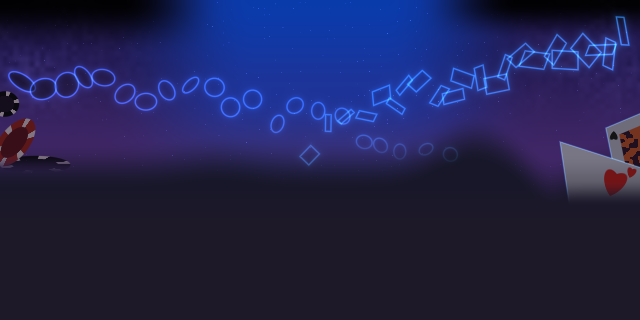
Give the GLSL for this background, as a Shadertoy shader.

```glsl
// Night sky with a blue spotlight, violet haze and a dark lower floor.
// Neon rings and neon quads are scattered by hash along two curves that meet
// in the middle; gaming chips (left) and playing cards (right) frame the scene.

float hash(float n) { return fract(sin(n * 127.1 + 3.7) * 4375.85); }
float hash2(vec2 p) { return hash(dot(p, vec2(1.37, 7.91))); }

float noise(vec2 p) {
    vec2 i = floor(p), f = fract(p);
    f *= f * (3.0 - 2.0 * f);
    return mix(mix(hash2(i), hash2(i + vec2(1, 0)), f.x),
               mix(hash2(i + vec2(0, 1)), hash2(i + 1.0), f.x), f.y);
}

mat2 rotate(float a) { return mat2(cos(a), -sin(a), sin(a), cos(a)); }
float bump(float x, float center, float width) {
    x = (x - center) / width;
    return exp(-x * x);
}

float ellipse(vec2 q, vec2 r) {
    q += 1e-5;
    float k = length(q / r);
    return k * (k - 1.0) / length(q / (r * r));
}

float box(vec2 q, vec2 r) {
    q = abs(q) - r;
    return length(max(q, 0.0)) + min(max(q.x, q.y), 0.0);
}

float heart(vec2 q) { return length(vec2(q.x, q.y - 0.7 * abs(q.x))) - 1.0; }

float fill(float d) { return smoothstep(0.75, -0.75, d * iResolution.y); }

// Thin bright line with a soft halo
float neon(float d) {
    d = abs(d);
    return 0.7 * fill(d - 0.0022) + 0.28 * exp(-d * 130.0);
}

// Chip seen at an angle: striped rim around a dark face
vec3 chip(vec3 col, vec2 q, vec2 r, vec3 rim, vec3 face) {
    float k = length(q / r);
    float stripe = smoothstep(0.5, 0.7, sin(6.0 * atan(q.y / r.y, q.x / r.x)));
    vec3 paint = mix(rim, vec3(0.5, 0.46, 0.5), stripe);
    paint = mix(face, paint, smoothstep(0.62, 0.68, k));
    return mix(col, paint, fill(ellipse(q, r)));
}

void mainImage(out vec4 fragColor, in vec2 fragCoord) {
    vec2 p = fragCoord / iResolution.y;
    p.x += 1.0 - 0.5 * iResolution.x / iResolution.y;

    // Sky: violet sides, blue center, black upper corners
    vec3 violet = mix(vec3(0.25, 0.15, 0.40), vec3(0.13, 0.095, 0.31), smoothstep(0.5, 0.85, p.y));
    vec3 blue = mix(vec3(0.22, 0.19, 0.48), vec3(0.12, 0.20, 0.59), smoothstep(0.5, 0.7, p.y));
    blue = mix(blue, vec3(0.04, 0.23, 0.67), smoothstep(0.68, 1.0, p.y));
    float side = abs(p.x - 1.0);
    vec3 sky = mix(blue, violet, smoothstep(0.2, 0.7, side));
    float cornerStart = p.x < 1.0 ? 0.82 : 0.87;
    float corner = smoothstep(cornerStart, 0.99, p.y) * smoothstep(0.3, 0.62, side);
    sky *= 1.0 - 0.96 * corner;

    // Dust and specks, denser toward the sides
    float dust = noise(p * 9.0) * noise(p * 60.0) * smoothstep(0.4, 1.0, side);
    sky += vec3(0.10, 0.09, 0.15) * dust * bump(p.y, 0.8, 0.13);
    vec2 cell = floor(p * 55.0);
    vec2 speck = fract(p * 55.0) - 0.25 - 0.5 * vec2(hash2(cell), hash2(cell + 9.0));
    float lit = step(0.87, hash2(cell + 31.0)) * (0.3 + 0.7 * hash2(cell + 5.0));
    sky += vec3(0.15, 0.19, 0.30) * lit * smoothstep(0.12, 0.03, length(speck)) * (1.0 - corner);

    // Soft uneven edge where the sky sinks into the floor
    float edge = 0.475 + 0.085 * bump(p.x, 1.48, 0.15) - 0.06 * bump(p.x, 1.72, 0.09)
               + 0.02 * bump(p.x, 0.68, 0.15);
    float skyMask = smoothstep(edge - 0.07, edge + 0.09, p.y);
    vec3 ground = mix(vec3(0.117, 0.098, 0.16), vec3(0.09, 0.09, 0.16), smoothstep(0.25, 0.47, p.y));
    vec3 col = mix(ground, sky, skyMask);
    float lineFade = smoothstep(0.42, 0.64, p.y);

    // Rings drifting down from the left, shrinking as they go
    for (int i = 0; i < 21; i++) {
        float n = float(i), t = n / 20.0;
        float x = 0.065 + 1.33 * t + 0.03 * (hash(n + 2.0) - 0.5);
        float y = 0.745 - 0.13 * x * x + 0.085 * (hash(n + 14.0) - 0.5) * min(n, 1.0);
        float r = mix(0.047, 0.022, sqrt(t));
        vec2 size = r * vec2(1.0, mix(0.4, 1.0, sqrt(hash(n + 40.0))));
        float d = ellipse(rotate(3.1 * hash(n + 60.0)) * (p - vec2(x, y)), size);
        float dark = fill(d) * (0.65 - 0.12 * n) * step(n, 4.0);
        col = mix(col, vec3(0.07, 0.05, 0.12), dark);
        vec3 tint = mix(vec3(0.18, 0.35, 0.88), vec3(0.15, 0.42, 0.65), t);
        col += tint * neon(d) * mix(0.9, 0.5, t) * lineFade;
    }

    // Quads rising to the right, growing and brightening
    for (int i = 0; i < 21; i++) {
        float n = float(i), t = n / 20.0;
        float x = 1.04 + 0.92 * t + 0.03 * (hash(n + 81.0) - 0.5);
        float y = 0.655 + 0.21 * t + 0.085 * (hash(n + 93.0) - 0.5);
        vec2 q = rotate(3.1 * hash(n + 111.0)) * (p - vec2(x, y));
        q.x += q.y * (hash(n + 130.0) - 0.5);
        float d = box(q, mix(0.026, 0.044, t) * vec2(1.0, mix(0.18, 0.75, hash(n + 150.0))));
        col += vec3(0.15, 0.50, 0.82) * neon(d) * mix(0.55, 0.85, t);
    }
    // Lone diamond below the middle
    vec2 lone = rotate(0.8) * (p - vec2(0.968, 0.515));
    col += vec3(0.13, 0.36, 0.55) * neon(box(lone, vec2(0.024, 0.019))) * 0.65;

    // Chips at the left edge
    vec3 black = vec3(0.04, 0.035, 0.06);
    col = chip(col, p - vec2(0.015, 0.675), vec2(0.045, 0.04), black, vec3(0.08, 0.05, 0.11));
    vec3 chips = chip(col, p - vec2(0.11, 0.485), vec2(0.11, 0.028), black, black);
    chips = chip(chips, rotate(0.9) * (p - vec2(0.045, 0.555)), vec2(0.088, 0.046),
                 vec3(0.36, 0.09, 0.10), vec3(0.22, 0.06, 0.10));
    col = mix(col, chips, smoothstep(0.455, 0.52, p.y));

    // Back card with a patterned panel, then front card with hearts
    vec3 cards = col;
    float back = max(1.893 + (0.6 - p.y) * 0.2 - p.x, p.y - 0.6 - (p.x - 1.893) * 0.42);
    cards = mix(cards, vec3(0.43, 0.42, 0.48), fill(back));
    vec3 panel = mix(vec3(0.12, 0.06, 0.12), vec3(0.45, 0.20, 0.12), step(0.5, noise(p * 75.0)));
    cards = mix(cards, panel, fill(back + 0.038));
    cards = mix(cards, vec3(0.08), fill(0.012 * heart((vec2(1.918, 0.578) - p) / 0.012)));
    float front = max(1.75 + (0.557 - p.y) * 0.147 - p.x, p.y - 0.557 + (p.x - 1.75) * 0.32);
    vec3 paper = mix(vec3(0.36, 0.35, 0.40), vec3(0.47, 0.46, 0.52), smoothstep(0.4, 0.52, p.y));
    cards = mix(cards, paper, fill(front));
    cards += vec3(0.08, 0.22, 0.32) * (fill(abs(front) - 0.002) + fill(abs(back) - 0.002) * fill(-front));
    for (int i = 0; i < 2; i++) {
        float n = float(i), size = mix(0.036, 0.014, n);
        vec2 q = rotate(-0.3) * (p - vec2(1.917 + 0.055 * n, 0.422 + 0.036 * n)) / size;
        cards = mix(cards, vec3(0.45, 0.08, 0.09), fill(size * heart(q)));
    }
    col = mix(col, cards, smoothstep(0.355, 0.44, p.y));

    fragColor = vec4(clamp(col, 0.0, 1.0), 1.0);
}
```
